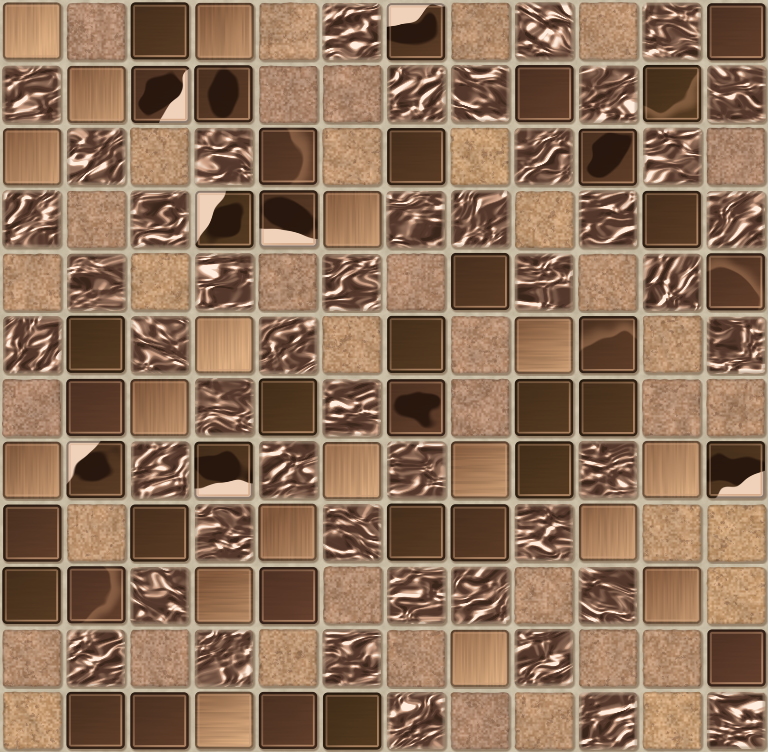
Reproduce this pattern procedurally as a WebGL 1 fragment shader.

```glsl
precision highp float;
// Mosaic sheet of 12 by 12 small rounded tiles set in pale grout.
// A cell hash picks rippled glass, stone, polished or brushed metal;
// value noise and distance fields shade each tile in cell units.

uniform vec2 u_resolution;

const float TILES = 12.0;
const float HALF_SIZE = 0.456;

float hash(vec2 p) {
  vec3 q = fract(p.xyx * vec3(0.1031, 0.1030, 0.0973));
  q += dot(q, q.yzx + 33.33);
  return fract((q.x + q.y) * q.z);
}

float noise(vec2 p) {
  vec2 i = floor(p);
  vec2 f = fract(p);
  f = f * f * (3.0 - 2.0 * f);
  return mix(mix(hash(i), hash(i + vec2(1.0, 0.0)), f.x),
             mix(hash(i + vec2(0.0, 1.0)), hash(i + 1.0), f.x), f.y);
}

float fbm(vec2 p) {
  float sum = 0.0;
  float amp = 0.5;
  for (int i = 0; i < 4; i++) {
    sum += amp * noise(p);
    p = p * 2.07 + 11.3;
    amp *= 0.5;
  }
  return sum / 0.9375;
}

float roundedBox(vec2 p, float halfSize, float radius) {
  vec2 q = abs(p) - halfSize + radius;
  return length(max(q, 0.0)) + min(max(q.x, q.y), 0.0) - radius;
}

vec2 turn(vec2 p, float a) {
  return vec2(cos(a) * p.x - sin(a) * p.y, sin(a) * p.x + cos(a) * p.y);
}

float ripple(vec2 p) {
  return noise(p) + 0.45 * noise(p * 2.1 + 5.0);
}

// Foil-backed glass: light catches the slopes of a warped height field.
vec3 glassColor(vec2 p, float d, vec2 id) {
  vec2 q = turn(p, 1.2 * (hash(id + 3.1) - 0.5)) * vec2(5.0, 8.5) + id * 23.0;
  q += 1.8 * (vec2(noise(q * 0.6 + 3.0), noise(q * 0.6 + 47.0)) - 0.5);
  float e = 0.16;
  float h = ripple(q);
  vec2 slope = vec2(ripple(q + vec2(e, 0.0)), ripple(q + vec2(0.0, e))) - h;
  float facing = dot(slope / e, vec2(-0.5, 0.86));
  vec3 col = mix(vec3(0.33, 0.22, 0.17), vec3(0.59, 0.45, 0.37), smoothstep(-0.35, 0.5, facing));
  col = mix(col, vec3(0.20, 0.13, 0.09), 0.8 * smoothstep(0.5, 1.1, -facing));
  col = mix(col, vec3(0.82, 0.64, 0.53), smoothstep(0.3, 0.6, facing));
  col = mix(col, vec3(1.0, 0.93, 0.87), smoothstep(0.55, 0.9, facing));
  float clearRim = smoothstep(-0.07, -0.015, d);
  return mix(col, vec3(0.66, 0.57, 0.48), 0.6 * clearRim);
}

// Stone: sandy to pink body, slanted veins, fine pitted grain.
vec3 stoneColor(vec2 p, vec2 id) {
  vec2 q = p + id * 7.3;
  float tint = hash(id + 5.7);
  vec3 col = mix(vec3(0.77, 0.61, 0.45), vec3(0.68, 0.53, 0.43), tint);
  float veins = fbm(turn(q, 0.8 + tint) * vec2(2.0, 9.0));
  col *= 0.83 + 0.34 * mix(fbm(q * 5.0), veins, 0.65 * hash(id + 8.2));
  col += 0.20 * (noise(q * 30.0) - 0.5) * vec3(0.8, 0.9, 1.0);
  float pits = smoothstep(0.62, 0.82, fbm(q * 13.0));
  return mix(col, vec3(0.50, 0.36, 0.27), 0.55 * pits);
}

// Polished metal: dark sheen, sometimes a curved or inky reflection.
vec3 polishedColor(vec2 p, vec2 id) {
  float tone = hash(id + 2.4);
  vec3 col = mix(vec3(0.29, 0.20, 0.11), vec3(0.35, 0.22, 0.16), tone);
  col *= 1.0 + 0.16 * (p.x - p.y) + 0.05 * (noise(p * vec2(3.0, 40.0) + id * 9.0) - 0.5);
  float style = hash(id + 9.6);
  vec2 q = turn(p, 6.28 * hash(id + 4.3));
  float warp = 0.16 * (noise(q * 4.0 + id * 5.0) - 0.5);
  float arc = length(q - vec2(0.5, 0.15)) - 0.68 + warp;
  float crescent = smoothstep(-0.02, 0.02, arc) * (1.0 - smoothstep(0.02, 0.24, arc));
  col = mix(col, vec3(0.64, 0.46, 0.33), 0.6 * crescent * step(style, 0.30));
  float ink = 1.0 - smoothstep(-0.04, 0.04, length(q * vec2(0.8, 1.4)) - 0.31 + 2.0 * warp);
  col = mix(col, vec3(0.13, 0.07, 0.04), 0.85 * ink * step(0.82, style));
  float wedge = smoothstep(0.0, 0.025, q.y - 0.4 * q.x - 0.22 + warp);
  return mix(col, vec3(0.94, 0.82, 0.73), wedge * step(0.91, style));
}

// Brushed copper: fine streaks beneath a broad slanted glow.
vec3 brushedColor(vec2 p, vec2 id) {
  vec2 q = hash(id + 6.5) < 0.6 ? p.yx : p;
  float streaks = noise(q * vec2(2.0, 42.0) + id * 19.0) - 0.5;
  float glow = 0.5 + 0.8 * dot(p, vec2(0.5, -0.7)) + 0.6 * (hash(id + 1.9) - 0.5);
  vec3 col = mix(vec3(0.50, 0.34, 0.23), vec3(0.84, 0.66, 0.49), clamp(glow, 0.0, 1.0));
  return col * (1.0 + 0.15 * streaks);
}

// Pressed metal edge: thin bright crease inside a darker turned-down rim.
vec3 metalRim(vec3 col, vec2 p, float d) {
  float crease = 1.0 - smoothstep(0.006, 0.022, abs(d + 0.055));
  float lit = 0.35 + 0.35 * smoothstep(-0.3, 0.5, p.x - p.y);
  col = mix(col, vec3(0.80, 0.62, 0.48), crease * lit);
  return mix(col, col * 0.58, smoothstep(-0.045, -0.02, d));
}

void main() {
  vec2 grid = gl_FragCoord.xy / u_resolution * TILES;
  float aa = TILES / u_resolution.y;
  vec2 id = floor(grid);
  vec2 p = fract(grid) - 0.5 + 0.018 * (vec2(hash(id + 12.0), hash(id + 31.0)) - 0.5);

  // Glass favours alternate cells; the rest share stone and metals.
  float parity = mod(id.x + id.y + floor(id.x / 7.0), 2.0);
  bool isGlass = parity < 0.5 && hash(id + 40.7) < 0.62;
  float kind = hash(id + 71.3);
  bool isStone = !isGlass && kind < 0.40;

  float d = roundedBox(p, HALF_SIZE, isStone ? 0.055 : 0.075);
  if (isStone) d += 0.022 * (noise(grid * 13.0) - 0.35);

  // Grout with a soft shadow below and right of the tile.
  vec3 col = vec3(0.79, 0.74, 0.65) + 0.12 * (fbm(grid * 9.0) - 0.5);
  float shadow = roundedBox(p - vec2(0.018, -0.025), HALF_SIZE, 0.08);
  col = mix(col, vec3(0.48, 0.38, 0.29), 0.65 * (1.0 - smoothstep(-0.01, 0.035, shadow)));

  vec3 tile;
  if (isGlass) tile = glassColor(p, d, id);
  else if (isStone) tile = stoneColor(p, id) * (1.0 - 0.18 * smoothstep(-0.05, 0.0, d));
  else tile = metalRim(kind < 0.83 ? polishedColor(p, id) : brushedColor(p, id), p, d);

  col = mix(col, tile, 1.0 - smoothstep(-0.6 * aa, 0.6 * aa, d));
  gl_FragColor = vec4(clamp(col, 0.0, 1.0), 1.0);
}
```
